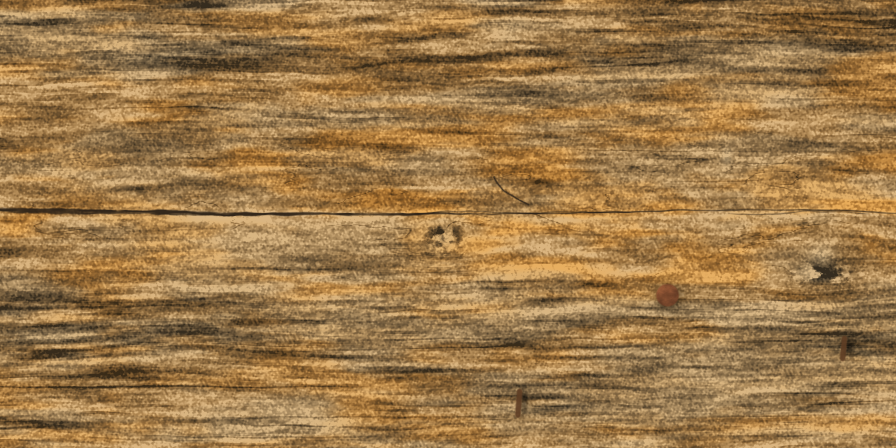
A WebGL 1 fragment shader for this texture:

```glsl
precision highp float;
uniform vec2 u_resolution;

float hash(vec2 p) {
  vec3 h = fract(p.xyx * 0.1031);
  h += dot(h, h.yzx + 33.33);
  return fract((h.x + h.y) * h.z);
}

float noise(vec2 p) {
  vec2 i = floor(p), f = fract(p);
  f *= f * (3.0 - 2.0 * f);
  return mix(mix(hash(i), hash(i + vec2(1, 0)), f.x),
             mix(hash(i + vec2(0, 1)), hash(i + vec2(1, 1)), f.x), f.y);
}

float fbm(vec2 p) {
  float sum = 0.0, amp = 0.53;
  for (int i = 0; i < 4; i++) {
    sum += amp * noise(p);
    p = p * 2.03 + vec2(17.3, 9.1);
    amp *= 0.5;
  }
  return sum;
}

// Thin continuous lines along the middle contour of a noise
float contour(float n, float width) {
  return 1.0 - smoothstep(0.0, width, abs(n - 0.5));
}

// Soft elliptical spot
float blob(vec2 p, vec2 centre, vec2 radius) {
  vec2 d = (p - centre) / radius;
  return exp(-dot(d, d));
}

float segment(vec2 p, vec2 a, vec2 b) {
  vec2 d = b - a;
  return length(p - a - d * clamp(dot(p - a, d) / dot(d, d), 0.0, 1.0));
}

// Coverage of a shape from its signed distance
float fill(float d) {
  float edge = max(0.0025, 0.8 / u_resolution.y);
  return 1.0 - smoothstep(-edge, edge, d);
}

vec3 woodRamp(float t) {
  vec3 c = mix(vec3(0.22, 0.17, 0.10), vec3(0.39, 0.29, 0.165), smoothstep(0.0, 0.28, t));
  c = mix(c, vec3(0.54, 0.40, 0.225), smoothstep(0.22, 0.5, t));
  c = mix(c, vec3(0.69, 0.535, 0.33), smoothstep(0.45, 0.7, t));
  return mix(c, vec3(0.86, 0.71, 0.50), smoothstep(0.65, 0.95, t));
}

// Rusty staple leg with a shadow on its right
vec3 staple(vec3 col, vec2 p, vec2 c, float halfHeight) {
  col *= 1.0 - 0.5 * blob(p, c + vec2(0.012, 0.005), vec2(0.01, halfHeight));
  float d = segment(p, c - vec2(0.002, halfHeight), c + vec2(0.002, halfHeight));
  return mix(col, vec3(0.37, 0.24, 0.14), 0.9 * fill(d - 0.006));
}

void main() {
  vec2 p = gl_FragCoord.xy / u_resolution.y;
  float heart = blob(p, vec2(p.x, 0.54), vec2(1.0, 0.19));

  // Grain bends gently, and spreads around the knots
  vec2 q = p;
  q.y += 0.02 * (noise(p * vec2(2.5, 5.0)) - 0.5) + 0.005 * (noise(p * vec2(14.0, 25.0)) - 0.5);
  q.y -= 0.5 * (p.y - 0.47) * blob(p, vec2(0.99, 0.47), vec2(0.09, 0.06));
  q.y -= 0.5 * (p.y - 0.42) * blob(p, vec2(1.83, 0.42), vec2(0.12, 0.08));

  // Bands, streaks, dark hairs and grainy speckle
  float streak = fbm(q * vec2(7.0, 78.0));
  float band = fbm(q * vec2(2.5, 16.0) + 31.0);
  float sparse = smoothstep(0.3, 0.65, noise(q * vec2(5.0, 30.0) + 5.0));
  float hairs = contour(noise(q * vec2(3.0, 46.0) + 7.0), 0.13) * sparse;
  hairs += 0.9 * smoothstep(0.6, 0.88, noise(q * vec2(9.0, 125.0) + 53.0));
  float tone = 0.65 + 0.06 * heart + 0.42 * (band - 0.5);
  tone += (0.8 - 0.3 * heart) * (streak - 0.5);
  tone -= (0.27 - 0.14 * heart) * hairs;
  vec2 turned = vec2(p.x * 0.9 + p.y * 0.43, p.y * 0.9 - p.x * 0.43);
  tone += 0.38 * (noise(turned * 235.0) - 0.5);
  tone += 0.18 * (noise(p * vec2(90.0, 150.0) + 11.0) - 0.5);

  // Worn scallops with thin chipped rims in the lighter heart
  vec2 s = q * vec2(9.0, 30.0);
  tone += 0.65 * heart * (fbm(s) - fbm(s + vec2(0.15, 0.35)));
  float rims = contour(fbm(q * vec2(7.0, 25.0) + 41.0), 0.025);
  tone -= 0.25 * heart * rims * smoothstep(0.45, 0.65, noise(p * vec2(9.0, 18.0) + 3.0));

  // Weathered stains, broken up by the grain
  float stain = 0.8 * blob(p, vec2(0.44, 0.87), vec2(0.2, 0.02));
  stain += 0.5 * blob(p, vec2(0.15, 0.26), vec2(0.55, 0.13));
  stain += 0.35 * blob(p, vec2(p.x, 1.02), vec2(1.0, 0.13));
  stain += 0.8 * blob(p, vec2(1.97, 0.22), vec2(0.13, 0.03));
  stain += 0.7 * blob(p, vec2(1.22, 0.09), vec2(0.07, 0.018));
  stain += 0.3 * blob(p, vec2(1.75, 0.3), vec2(0.5, 0.06));
  tone -= 0.42 * stain * smoothstep(0.75, 0.35, streak);

  // Dark knot, and smear beside the split
  float grit = fbm(p * vec2(45.0, 62.0));
  float knot = blob(p, vec2(0.99, 0.47), vec2(0.045, 0.028));
  tone -= 0.9 * knot * smoothstep(0.62, 0.38, grit);
  tone -= 0.4 * blob(p, vec2(1.2, 0.592), vec2(0.04, 0.007));

  // Pale chipped knots with dark undersides
  float under = blob(p, vec2(1.84, 0.388), vec2(0.065, 0.024));
  tone -= 0.9 * under * smoothstep(0.62, 0.38, grit);
  float chip = blob(p, vec2(1.835, 0.43), vec2(0.035, 0.03));
  chip += 0.7 * blob(p, vec2(1.622, 0.65), vec2(0.013, 0.02));
  tone += 0.5 * chip * (grit - 0.15);

  // Ragged crack with a broken second strand and a pale lip
  float crackY = 0.525 + 0.005 * sin(p.x * 4.2 + 1.4) + 0.016 * (fbm(vec2(p.x * 7.0, 3.0)) - 0.5);
  float width = mix(0.005, 0.0012, smoothstep(0.2, 1.3, p.x)) * (0.2 + 1.5 * fbm(vec2(p.x * 22.0, 8.0)));
  float crack = fill(abs(p.y - crackY) - width) * (0.65 + 0.35 * noise(p * vec2(30.0, 90.0)));
  float strandY = crackY + 0.03 * (fbm(vec2(p.x * 4.0, 14.0)) - 0.55);
  crack += 0.6 * fill(abs(p.y - strandY) - 0.001) * smoothstep(0.35, 0.6, noise(vec2(p.x * 9.0, 4.0)));
  tone += 0.12 * blob(p, vec2(p.x, crackY - 0.014), vec2(1.0, 0.008));
  float lowY = 0.137 + 0.012 * (fbm(vec2(p.x * 5.0, 21.0)) - 0.5);
  tone -= 0.45 * fill(abs(p.y - lowY) - 0.0015) * smoothstep(0.9, 0.5, p.x);

  // Curved split
  vec2 w = p + 0.012 * (vec2(noise(p * 35.0), noise(p * 35.0 + 19.0)) - 0.5);
  float split = min(segment(w, vec2(1.105, 0.603), vec2(1.122, 0.573)),
                    segment(w, vec2(1.122, 0.573), vec2(1.175, 0.54)));
  crack = max(crack, 0.85 * fill(split - 0.002));

  // Amber in the heart, grey in the weathered parts
  vec3 col = woodRamp(clamp(tone, 0.0, 1.0));
  float amber = smoothstep(0.36, 0.62, fbm(q * vec2(5.0, 20.0) + 71.0)) * (0.6 + 0.4 * heart);
  col = mix(col, col * vec3(1.07, 0.96, 0.71), amber);
  float grey = smoothstep(0.42, 0.65, fbm(q * vec2(3.5, 19.0) + 93.0)) * (0.6 - 0.25 * heart);
  grey = clamp(grey + 0.4 * stain + 0.7 * (knot + chip + under), 0.0, 0.85);
  col = mix(col, dot(col, vec3(0.35, 0.5, 0.15)) * vec3(1.15, 0.98, 0.72), grey);
  col = mix(col, vec3(0.17, 0.13, 0.09), min(crack, 0.95));

  // Rusty nail head and staple legs
  vec2 n = p - vec2(1.49, 0.341);
  col *= 1.0 - 0.5 * blob(n, vec2(0.005, -0.006), vec2(0.03));
  vec3 rust = vec3(0.44, 0.26, 0.16) * (0.6 + 0.8 * grit + 5.0 * (n.y - n.x));
  col = mix(col, rust, fill(length(n) - 0.025));
  col = staple(col, p, vec2(1.158, 0.1), 0.026);
  col = staple(col, p, vec2(1.883, 0.222), 0.022);
  gl_FragColor = vec4(col, 1.0);
}
```
